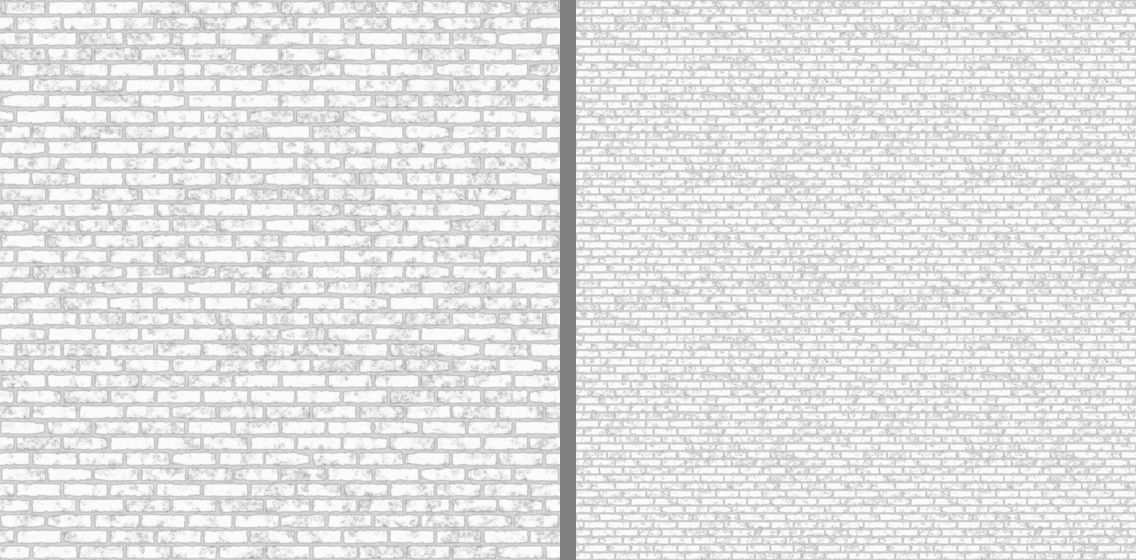
Left: one tile. Right: repeated 2 by 2.
This texture is drawn by a Shadertoy shader. Its source:

```glsl
// Whitewashed brick wall: 12 long bricks across, 36 courses, each shifted by a third of a brick.
// Every brick is a rounded box with hashed tilt, taper and wear; its edges are roughened
// and its paint is stained by value noise that wraps around the canvas.

const vec2 WALL = vec2(12.0, 36.0);

float hash(vec2 p) {
    vec3 q = fract(vec3(p.xyx) * vec3(0.1031, 0.1030, 0.0973));
    q += dot(q, q.yzx + 33.33);
    return fract((q.x + q.y) * q.z);
}

// Value noise with a whole number of cells over the canvas
float noise(vec2 uv, float cells) {
    vec2 p = uv * cells, i = floor(p), f = fract(p);
    f = f * f * (3.0 - 2.0 * f);
    vec2 a = mod(i, cells), b = mod(i + 1.0, cells);
    return mix(mix(hash(a), hash(vec2(b.x, a.y)), f.x),
               mix(hash(vec2(a.x, b.y)), hash(b), f.x), f.y);
}

float fbm(vec2 uv, float cells) {
    float sum = 0.0, weight = 0.53;
    for (int i = 0; i < 4; i++) {
        sum += weight * noise(uv, cells);
        cells *= 2.0;
        weight *= 0.5;
    }
    return sum;
}

float roundedBox(vec2 p, vec2 halfSize, float radius) {
    vec2 q = abs(p) - halfSize + radius;
    return length(max(q, 0.0)) + min(max(q.x, q.y), 0.0) - radius;
}

void mainImage(out vec4 fragColor, in vec2 fragCoord) {
    vec2 uv = fragCoord / iResolution.xy;
    float aa = 0.7 * WALL.y / iResolution.y;

    // Running bond; lengths below are in course heights, a brick cell is 3 by 1
    vec2 cell = uv * WALL;
    cell.x -= (WALL.y - 1.0 - floor(cell.y)) / 3.0;
    vec2 id = mod(floor(cell), WALL);
    vec2 local = (fract(cell) - 0.5) * vec2(3.0, 1.0);

    // Variation of each brick
    float shape = hash(id + 7.3), wear = hash(id + 41.7), side = hash(id + 83.1);
    local.x += (shape - 0.5) * 0.07;
    local.y += (side - 0.5) * 0.035 * local.x;
    float end = local.x * sign(side - 0.5);
    float taper = 0.12 * smoothstep(0.72, 0.95, shape) * smoothstep(0.4, 1.4, end);

    // Rough outline with a few chipped spots
    float rough = fbm(uv, 108.0);
    float chips = smoothstep(0.64, 0.82, noise(uv + 0.37, 144.0));
    float d = roundedBox(local, vec2(1.41, 0.405 - taper), 0.13);
    d += (rough - 0.5) * 0.09 + chips * 0.045;

    // Stained paint: cloudy patches, thin veins and small pits
    float grain = noise(uv, 480.0) - 0.5;
    float cloud = fbm(uv + 0.19, 72.0);
    float patchy = smoothstep(0.42, 0.72, cloud + (wear - 0.5) * 0.3);
    float detail = fbm(uv + 0.61, 210.0);
    float veins = 1.0 - smoothstep(0.0, 0.06, abs(detail - 0.5));
    float pits = smoothstep(0.72, 0.9, noise(uv + 0.53, 256.0));
    float paint = 0.985 - patchy * (0.05 + 0.09 * veins + 0.14 * smoothstep(0.45, 0.7, detail));
    paint -= pits * (0.02 + 0.05 * patchy) + 0.02 * max(grain, 0.0);
    paint -= 0.1 * smoothstep(-0.11, 0.0, d);

    // Mortar, darker in the crease around each brick
    float mortar = 0.835 + 0.05 * grain + 0.04 * (rough - 0.5);
    float crease = 1.0 - smoothstep(0.015, 0.03 + aa, abs(d - 0.015));

    float shade = mix(paint, mortar, smoothstep(-aa, aa, d));
    shade -= 0.065 * crease;
    fragColor = vec4(vec3(clamp(shade, 0.0, 1.0)), 1.0);
}
```
